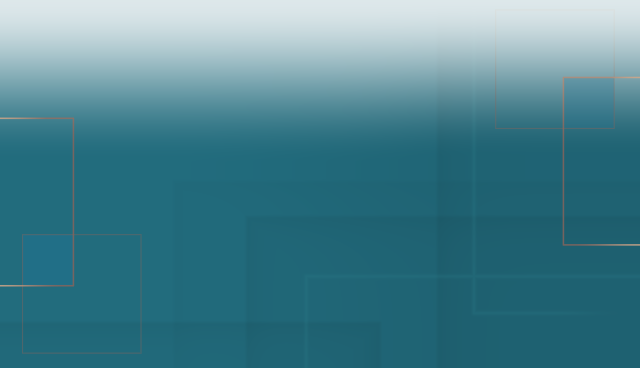
Write a WebGL 1 fragment shader that draws this background.

```glsl
precision highp float;
// Teal backdrop with a pale misty top, shaded panels and thin copper squares.

uniform vec2 u_resolution;

// All lengths are fractions of the canvas height.
const vec3 MIST = vec3(0.87, 0.91, 0.92);
const vec3 TEAL = vec3(0.132, 0.422, 0.490);
const vec3 DEEP_TEAL = vec3(0.122, 0.388, 0.452);
const vec3 GLOW = vec3(0.17, 0.49, 0.54);
const vec3 COPPER = vec3(0.52, 0.39, 0.36);
const vec3 PEACH = vec3(0.87, 0.70, 0.57);
const vec3 BLUE_TINT = vec3(0.13, 0.45, 0.58);

const float MIST_BOTTOM = 0.559;
const float MIST_TOP = 1.011;
const float BIG_HALF = 0.2275;
const float SMALL_HALF = 0.161;
const float BIG_STROKE = 0.0042;
const float SMALL_STROKE = 0.0030;
const float FAR = 3.0;

const vec2 LEFT_BIG = vec2(-0.028, 0.451);
const vec2 LEFT_SMALL = vec2(0.2222, 0.2014);
const vec2 RIGHT_BIG = vec2(1.7585, 0.562);
const vec2 RIGHT_SMALL = vec2(1.508, 0.812);

float pixel; // height of one pixel in canvas units

float boxDistance(vec2 p, vec2 center, vec2 halfSize) {
  vec2 d = abs(p - center) - halfSize;
  return length(max(d, 0.0)) + min(max(d.x, d.y), 0.0);
}

float fillCover(float d) {
  return clamp(0.5 - d / pixel, 0.0, 1.0);
}

float strokeCover(float d, float width) {
  return clamp((0.5 * width - abs(d)) / pixel + 0.5, 0.0, 1.0);
}

// Shade that is darkest just inside a panel edge and fades inward.
float panelShade(vec2 p, vec2 low, vec2 high, float reach) {
  float d = boxDistance(p, 0.5 * (low + high), 0.5 * (high - low));
  return smoothstep(0.007, -0.007, d) * (0.3 + 0.7 * exp(min(d, 0.0) / reach));
}

// Soft light line along the border of a panel.
float softEdge(vec2 p, vec2 low, vec2 high) {
  float d = boxDistance(p, 0.5 * (low + high), 0.5 * (high - low));
  return exp(-d * d / 0.00003);
}

// Overlapping pair: blue tint where they cross, then both outlines.
vec3 squarePair(vec3 col, vec2 p, vec2 big, vec2 small, float tint) {
  float bigD = boxDistance(p, big, vec2(BIG_HALF));
  float smallD = boxDistance(p, small, vec2(SMALL_HALF));
  float cross = fillCover(max(bigD, smallD));
  col = mix(col, BLUE_TINT, cross * tint);

  float faint = strokeCover(smallD, SMALL_STROKE);
  float dim = smoothstep(0.95, 0.70, p.y);
  vec3 faintColor = mix(PEACH, COPPER, dim);
  col = mix(col, faintColor, faint * mix(0.12, 0.45, dim));

  // Horizontal edges brighten away from the visible upright edge.
  float glint = smoothstep(0.20, 0.02, abs(p.x - big.x));
  float lift = smoothstep(0.60, 0.85, p.y);
  vec3 lineColor = mix(COPPER, PEACH, max(0.85 * glint, 0.6 * lift));
  return mix(col, lineColor, strokeCover(bigD, BIG_STROKE) * 0.85);
}

void main() {
  pixel = 1.0 / u_resolution.y;
  vec2 p = gl_FragCoord.xy * pixel;

  // Teal ground, deeper toward the right
  vec3 col = mix(TEAL, DEEP_TEAL, 0.75 * smoothstep(0.45, 1.35, p.x));

  // Shaded panels
  float shade = 0.060 * panelShade(p, vec2(1.188, -FAR), vec2(FAR), 0.055);
  shade += 0.055 * panelShade(p, vec2(0.669, -FAR), vec2(FAR, 0.412), 0.050);
  shade += 0.025 * panelShade(p, vec2(0.472, -FAR), vec2(FAR, 0.507), 0.060);
  shade += 0.060 * panelShade(p, vec2(-FAR, -FAR), vec2(1.034, 0.124), 0.045);
  col *= 1.0 - shade;

  // Faint light corners
  float lowCorner = softEdge(p, vec2(0.832, -FAR), vec2(FAR, 0.249));
  float tallCorner = softEdge(p, vec2(1.288, 0.149), vec2(FAR));
  tallCorner *= smoothstep(1.70, 1.50, p.x);
  col = mix(col, GLOW, 0.24 * max(lowCorner, tallCorner));

  // Mist from the top, lying a little higher on the right
  float drop = 0.018 * smoothstep(0.9, 1.4, p.x);
  float mist = smoothstep(MIST_BOTTOM + drop, MIST_TOP, p.y);
  col = mix(col, MIST, mist);
  float upright = panelShade(p, vec2(1.188, -FAR), vec2(FAR), 0.05);
  col *= 1.0 - 0.035 * upright * mist * (1.0 - mist);

  // Copper squares
  col = squarePair(col, p, LEFT_BIG, LEFT_SMALL, 0.45);
  col = squarePair(col, p, RIGHT_BIG, RIGHT_SMALL, 0.24);

  gl_FragColor = vec4(col, 1.0);
}
```
